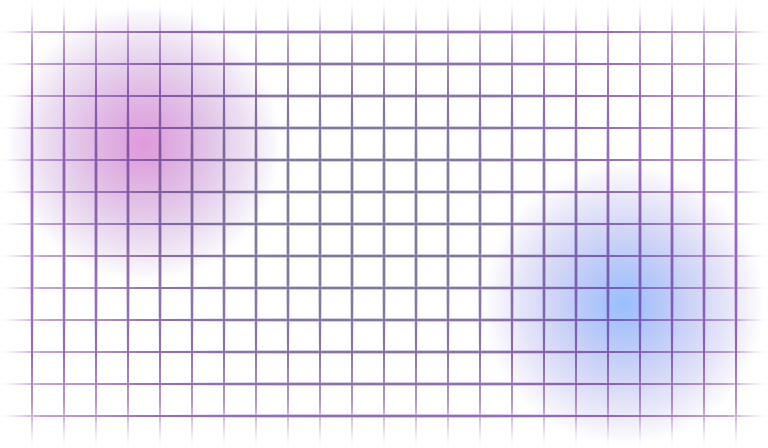
Reproduce this background procedurally as a Shadertoy shader.

```glsl
// A violet grid of tapered lines on white, with a pink and a blue radial glow.
// Space is measured in grid cells: 24 across, y running down from the top.
// Lines thin out and fade at their ends; the glows also tint the lines.

// Share of a pixel of width px covered by a stroke at distance d.
float strokeCoverage(float d, float halfWidth, float px) {
    float upper = min(d + 0.5 * px, halfWidth);
    float lower = max(d - 0.5 * px, -halfWidth);
    return clamp((upper - lower) / px, 0.0, 1.0);
}

// Family of parallel lines: one per whole cell, none on the canvas border.
float gridLines(float across, float along, vec2 extent, float px) {
    float index = round(across);
    float inside = step(0.5, index) * step(index, extent.x - 0.5);
    float endDistance = min(along, extent.y - along);
    float taper = smoothstep(0.0, 0.8, 2.0 * endDistance / extent.y);
    float halfWidth = mix(0.018, 0.043, taper);
    float fade = smoothstep(-0.1, 1.5, endDistance);
    return inside * fade * strokeCoverage(abs(across - index), halfWidth, px);
}

// Soft disc on white, shifting from core to rim colour as it fades.
vec3 glow(vec2 p, vec2 center, float radius, vec3 core, vec3 rim) {
    float strength = clamp(1.0 - length(p - center) / radius, 0.0, 1.0);
    return mix(vec3(1.0), mix(rim, core, strength), pow(strength, 0.93));
}

void mainImage(out vec4 fragColor, in vec2 fragCoord) {
    float px = 24.0 / iResolution.x;
    vec2 size = iResolution.xy * px;
    vec2 p = vec2(fragCoord.x, iResolution.y - fragCoord.y) * px;

    // Background glows
    vec3 pink = glow(p, vec2(4.5, 4.5), 4.3, vec3(0.88, 0.60, 0.86), vec3(0.71, 0.57, 0.81));
    vec3 blue = glow(p, vec2(19.5, 9.5), 4.4, vec3(0.60, 0.75, 1.00), vec3(0.68, 0.62, 0.88));
    vec3 background = pink * blue;

    // Grid colour: slate in the middle, violet outside
    float spread = length((p - vec2(11.0, 6.8)) / vec2(11.5, 9.0));
    vec3 slate = vec3(0.50, 0.48, 0.61);
    vec3 violet = vec3(0.60, 0.41, 0.75);
    vec3 lineColor = mix(slate, violet, smoothstep(0.1, 1.0, spread));
    lineColor *= mix(vec3(1.0), background, 0.65);

    // Crossing line families
    float vertical = gridLines(p.x, p.y, size, px);
    float horizontal = gridLines(p.y, p.x, size.yx, px);
    float ink = max(vertical, horizontal);

    fragColor = vec4(mix(background, lineColor, ink), 1.0);
}
```
